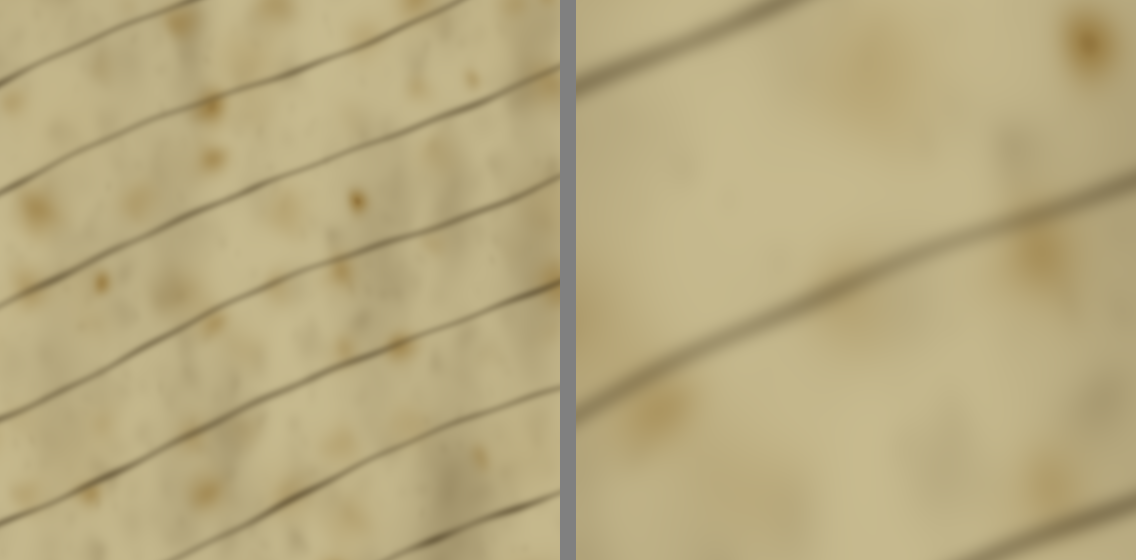
Left, the full canvas; right, a detail of the centre.
This texture is drawn by a WebGL 1 fragment shader. Its source:

```glsl
precision highp float;
uniform vec2 u_resolution;

#define LINE_SPACING 0.193
#define LINE_SLOPE 0.43
#define LINE_WIDTH 0.0062
#define SPOT_CELLS 7.0
#define SPOT_STRENGTH 1.05
#define STREAK_STRENGTH 0.90
#define PAPER vec3(0.773, 0.723, 0.553)
#define SHADE vec3(0.625, 0.567, 0.410)
#define AMBER vec3(0.580, 0.455, 0.210)
#define RUST vec3(0.400, 0.280, 0.130)
#define INK vec3(0.270, 0.215, 0.115)

float hash(vec2 p) {
  return fract(sin(dot(p, vec2(127.1, 311.7))) * 4375.85);
}

// Cellular noise: one soft blob of random place, size and strength per cell
float blobs(vec2 p, float size) {
  vec2 cell = floor(p);
  float sum = 0.0;
  for (int j = -1; j <= 1; j++) {
    for (int i = -1; i <= 1; i++) {
      vec2 id = cell + vec2(float(i), float(j));
      vec2 jitter = vec2(hash(id), hash(id + 17.3));
      vec2 d = p - id - mix(vec2(0.12), vec2(0.88), jitter);
      float radius = size * mix(0.45, 1.0, hash(id + 41.7));
      float strength = hash(id + 73.1);
      sum += strength * strength * exp(-0.5 * dot(d, d) / (radius * radius));
    }
  }
  return sum;
}

// Layered sines that bend the ruled lines
float bend(vec2 p) {
  return 0.013 * sin(5.0 * p.x + 4.0 * p.y + 3.6)
       + 0.004 * sin(12.0 * p.x - 9.0 * p.y)
       + 0.0012 * sin(37.0 * p.x + 13.0 * p.y);
}

void main() {
  vec2 p = gl_FragCoord.xy / u_resolution.y;
  vec2 warp = 0.004 * sin(p.yx * vec2(47.0, 53.0) + 3.0 * sin(p * 21.0));
  vec2 q = p + warp;

  // Paper with vertical shadows, cloudy mottling and faint grain
  float streak = blobs(q * vec2(8.0, 2.4) + 5.0, 0.42);
  float mottle = blobs(q * vec2(16.0, 11.0) + 31.0, 0.38);
  float fleck = blobs(q * vec2(30.0, 22.0) + 57.0, 0.36);
  float shade = STREAK_STRENGTH * streak + 0.42 * mottle + 0.15 * fleck - 0.06;
  vec3 color = mix(PAPER, SHADE, clamp(shade, -0.1, 1.0));

  // Broad pale stains and small amber spots
  float stain = blobs(q * 3.6 + 11.0, 0.24);
  float spot = blobs(q * SPOT_CELLS * vec2(1.05, 0.95) + 3.0, 0.20);
  color = mix(color, AMBER, clamp(0.34 * stain + SPOT_STRENGTH * spot, 0.0, 0.90));
  color = mix(color, RUST, 0.50 * smoothstep(0.60, 1.1, spot));

  // Slanted lines whose weight swells and fades
  float row = (p.y - LINE_SLOPE * p.x - bend(p) - 0.075) / LINE_SPACING;
  float index = floor(row + 0.5);
  float offset = (row - index) * LINE_SPACING * inversesqrt(1.0 + LINE_SLOPE * LINE_SLOPE);
  float swell = blobs(vec2(p.x * 8.0 + index * 0.37, index * 3.0 + 0.5), 0.40);
  float width = LINE_WIDTH * (0.85 + 0.15 * swell);
  float line = exp(-0.5 * offset * offset / (width * width));
  color = mix(color, INK, line * clamp(0.23 + 0.42 * swell, 0.0, 0.75));

  gl_FragColor = vec4(color, 1.0);
}
```
